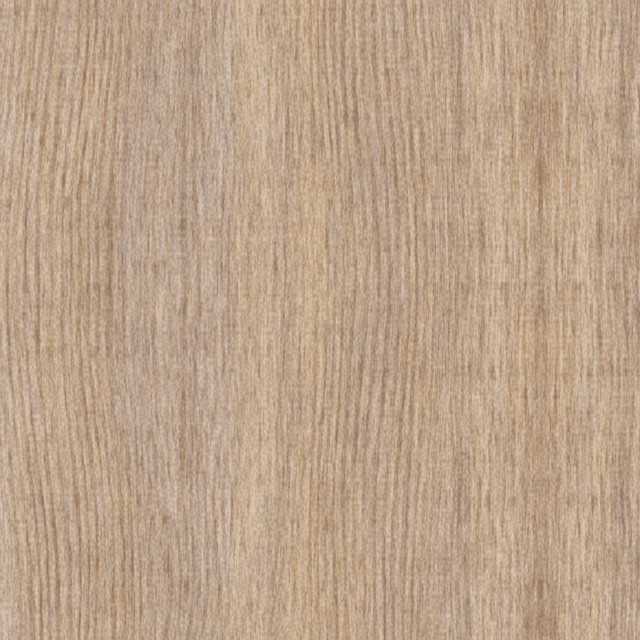
Reproduce this texture procedurally as a Shadertoy shader.

```glsl
// Pale oak veneer: upright growth rings that bow outward around a centre line,
// a quiet greyish heart, and straight book-matched streaks on the right.
// Ring, streak, fibre, pore and grit layers add up to a tone between two colours.

const vec3 DARK_WOOD  = vec3(0.640, 0.525, 0.430);
const vec3 LIGHT_WOOD = vec3(0.810, 0.717, 0.615);
const vec3 GREY_SHIFT = vec3(-0.006, 0.011, 0.040);

const float MIRROR_Y   = 0.57;   // height of the widest bow
const float MIRROR_X   = 0.845;  // book-match seam of the straight grain
const float HEART_X    = 0.36;   // axis of the bowed grain
const float BOW_AMOUNT = 0.11;
const float RING_COUNT = 70.0;   // rings per canvas width
const float BASE_TONE  = 0.76;
const float RING_DEPTH = 0.52;
const float STREAK_DEPTH = 0.27;
const float FIBRE_DEPTH  = 0.36;
const float PORE_DEPTH   = 0.34;
const float GRIT_DEPTH   = 0.42;

vec2 randomDirection(vec2 cell) {
    float angle = 6.28318 * fract(sin(dot(cell, vec2(127.1, 311.7))) * 43758.5);
    return vec2(cos(angle), sin(angle));
}

// Gradient noise, roughly -1 to 1
float gradientNoise(vec2 p) {
    vec2 cell = floor(p);
    vec2 f = p - cell;
    vec2 s = f * f * f * (f * (f * 6.0 - 15.0) + 10.0);
    float a = dot(randomDirection(cell), f);
    float b = dot(randomDirection(cell + vec2(1, 0)), f - vec2(1, 0));
    float c = dot(randomDirection(cell + vec2(0, 1)), f - vec2(0, 1));
    float d = dot(randomDirection(cell + vec2(1, 1)), f - vec2(1, 1));
    return 1.4 * mix(mix(a, b, s.x), mix(c, d, s.x), s.y);
}

// Soft bump around a centre
float bump(float x, float centre, float width) {
    float d = (x - centre) / width;
    return exp(-d * d);
}

// Soft plateau between two edges
float zone(float x, float left, float right, float soft) {
    return smoothstep(left - soft, left + soft, x)
         * (1.0 - smoothstep(right - soft, right + soft, x));
}

// Narrow dark late wood with varying strength per ring
float ringShade(float phase, float y) {
    float f = fract(phase);
    float line = smoothstep(0.28, 0.66, f) * (1.0 - smoothstep(0.74, 0.96, f));
    float strength = 0.9 + 0.6 * gradientNoise(vec2(floor(phase) * 0.73 + 0.4, y * 4.0));
    return line * strength;
}

void mainImage(out vec4 fragColor, in vec2 fragCoord) {
    vec2 uv = fragCoord / iResolution.y;

    // Mirrored coordinates, rounded at the fold
    float dy = uv.y - MIRROR_Y;
    float foldY = sqrt(dy * dy + 0.0004);
    float foldX = MIRROR_X - abs(uv.x - MIRROR_X);

    // Bowed grain, fading out into the straight part
    float straight = smoothstep(0.66, 0.72, uv.x);
    float bow = BOW_AMOUNT * bump(uv.y, MIRROR_Y, 0.32) * (1.0 - straight);
    float u = mix(uv.x, foldX, straight);
    u = HEART_X + (u - HEART_X) * (1.0 - bow);
    u += 0.004 * gradientNoise(vec2(u * 6.0, foldY * 4.0));
    u += 0.0011 * gradientNoise(vec2(uv.x * 50.0, uv.y * 28.0));

    // Zones across the board
    float ringed = zone(u, 0.035, 0.22, 0.025) + zone(u, 0.475, 0.665, 0.025);
    float heart = zone(u, 0.24, 0.46, 0.03);
    float pale = zone(u, 0.365, 0.425, 0.02);

    // Growth rings, wandering in the heart and swelling around small knots
    float phase = u * RING_COUNT + 0.8 * gradientNoise(vec2(u * 20.0, foldY * 2.0));
    phase += heart * 3.0 * gradientNoise(vec2(u * 11.0 + 5.0, foldY * 3.5));
    vec2 knot = vec2(foldX - 0.775, dy) / vec2(0.016, 0.045);
    phase += straight * 1.8 * exp(-dot(knot, knot));
    float ringWeight = ringed + heart * 0.65 * (1.0 - 0.6 * pale) + straight * 0.35;
    float rings = ringShade(phase, uv.y) * ringWeight;

    // Long streaks, strongest in the straight grain
    float streaks = 0.55 * gradientNoise(vec2(u * 38.0, foldY * 2.5 + 7.0))
                  + 0.75 * gradientNoise(vec2(u * 105.0, foldY * 6.0 + 3.0));
    streaks *= mix(0.6, 1.3, max(straight, heart * 0.6));

    // Fine fibres, short dark pores and grit
    float fibres = 0.8 * gradientNoise(vec2(u * 165.0, uv.y * 7.0))
                 + gradientNoise(vec2(u * 270.0, uv.y * 20.0 + 9.0));
    float pores = smoothstep(0.22, 0.55, gradientNoise(vec2(u * 215.0 + 31.0, uv.y * 30.0)));
    float grit = gradientNoise(vec2(uv.x * 290.0, uv.y * 170.0))
               + 0.5 * gradientNoise(vec2(uv.x * 150.0, uv.y * 60.0));

    // Broad light and dark bands
    float drift = gradientNoise(vec2(u * 9.0, foldY * 3.0 + 2.0));
    float bands = 0.10 * pale + 0.10 * bump(u, 0.475, 0.025)
                - 0.13 * bump(u, 0.235, 0.05) - 0.06 * bump(u, 0.30, 0.04)
                + straight * (0.12 * bump(foldX, 0.775, 0.025)
                - 0.18 * bump(foldX, 0.715, 0.022) - 0.05
                - 0.24 * bump(foldX, MIRROR_X, 0.018));

    float tone = BASE_TONE + bands + 0.12 * drift
               - RING_DEPTH * rings + STREAK_DEPTH * streaks
               + FIBRE_DEPTH * fibres * mix(0.8, 1.1, straight)
               - PORE_DEPTH * pores + GRIT_DEPTH * grit;

    // Grey cast in the heart and the outer streaks, honey elsewhere
    float grey = 0.12 + 0.55 * zone(u, 0.21, 0.36, 0.03)
               + 0.35 * straight * bump(foldX, 0.715, 0.03) - 0.15 * straight
               + 0.5 * bump(u, 0.01, 0.02) - 0.35 * bump(u, 0.475, 0.04)
               + 0.5 * gradientNoise(vec2(u * 30.0 + 4.0, foldY * 3.0))
               + 0.9 * gradientNoise(vec2(u * 130.0, uv.y * 12.0));

    vec3 wood = mix(DARK_WOOD, LIGHT_WOOD, clamp(tone, -0.25, 1.2));
    fragColor = vec4(wood + GREY_SHIFT * grey, 1.0);
}
```
